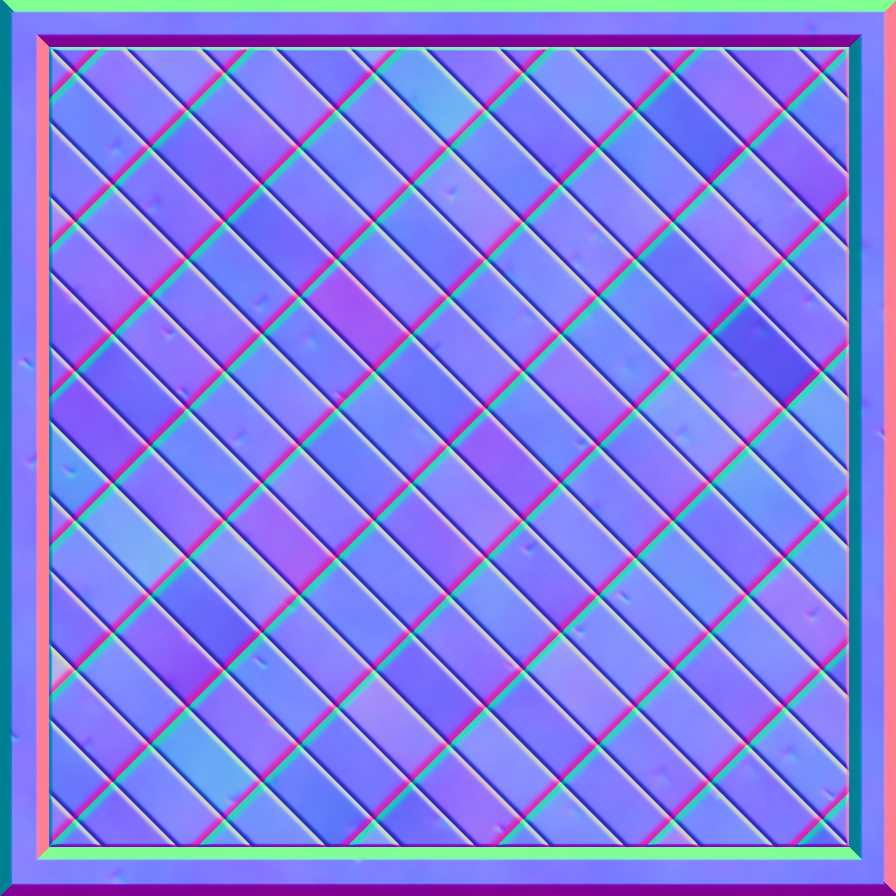
A WebGL 1 fragment shader for this texture map:

```glsl
precision highp float;
// Draws a tangent-space normal map of a framed panel of diagonal tiles.
uniform vec2 u_resolution;

// Layout, in canvas units
const vec2 PANEL_CENTER = vec2(0.5013, 0.5010);
const float PANEL_HALF = 0.4468;
const vec2 TILE_COUNT = vec2(6.0, 12.0);
const vec2 TILE_SHIFT = vec2(0.0013, -0.0030);
const float LONG_GROOVE = 0.0054;
const float SHORT_GROOVE = 0.0033;
const float OUTER_BEVEL = 0.0145;
const float INNER_BEVEL = 0.0150;
const float PANEL_LIP = 0.0050;

// Surface slopes
const float GROOVE_SLOPE = 2.9;
const float BEVEL_SLOPE = 7.0;
const float LIP_SLOPE = 2.4;
const float TILE_TILT = 0.34;
const float DENT_SLOPE = 0.75;
const float GRAIN_SLOPE = 0.022;
const float DENT_CELLS = 15.0;
const float DENT_CHANCE = 0.34;

vec2 hash2(vec2 p) {
  vec2 k = vec2(dot(p, vec2(127.1, 311.7)), dot(p, vec2(269.5, 183.3)));
  return fract(sin(k) * 43758.5453);
}

// Lean toward a groove: reverses at its middle and fades to both sides
float grooveLean(float d, float width) {
  float soft = max(0.0011, 0.7 / u_resolution.y);
  float t = d / width;
  float shoulder = 0.10 * exp(-abs(t) * 0.6);
  return -clamp(d / soft, -1.0, 1.0) * (GROOVE_SLOPE * exp(-t * t) + shoulder);
}

// Small scattered dents, one candidate in each jittered cell
vec2 dents(vec2 p) {
  vec2 g = p * DENT_CELLS;
  vec2 id = floor(g);
  vec2 lean = vec2(0.0);
  for (int j = -1; j <= 1; j++) {
    for (int i = -1; i <= 1; i++) {
      vec2 cell = id + vec2(float(i), float(j));
      vec2 rnd = hash2(cell + 41.0);
      vec2 d = g - cell - hash2(cell + 7.0);
      d += 0.04 * sin(d.yx * 19.0 + rnd * 6.3);
      d.x *= 0.65 + 0.5 * rnd.y;
      float size = mix(0.06, 0.19, rnd.y * rnd.y);
      vec2 t = d / size;
      lean -= step(rnd.x, DENT_CHANCE) * t * exp(-dot(t, t)) * (1.2 - rnd.y);
    }
  }
  return lean * DENT_SLOPE;
}

// Broad unevenness and fine grain from layered sines
vec2 unevenness(vec2 p) {
  vec2 lean = vec2(0.0);
  vec2 q = p * 24.0;
  float amount = 0.045;
  for (int i = 0; i < 4; i++) {
    lean += amount * sin(q + 1.7 * sin(q.yx * 0.73 + float(i)));
    q = mat2(0.8, 0.6, -0.6, 0.8) * q * 2.1 + 3.1;
    amount *= 0.55;
  }
  return lean + GRAIN_SLOPE * (hash2(floor(p * 384.0)) - 0.5);
}

// Diagonal tiles with their own tilt, cut by two sets of grooves
vec2 tiles(vec2 p) {
  vec2 grid = (vec2(p.x - p.y, p.x + p.y) + TILE_SHIFT) * TILE_COUNT;
  vec2 cell = floor(grid);
  vec2 local = fract(grid);
  vec2 d = (fract(grid + 0.5) - 0.5) / (TILE_COUNT * sqrt(2.0));
  vec2 rnd = hash2(cell + 3.0) * 2.0 - 1.0;
  vec2 pick = hash2(cell + 19.0);
  float strength = 0.35 + 1.1 * pick.x * pick.x * pick.x;
  float along = mix(0.7, 1.3, pick.y > 0.5 ? local.x : 1.0 - local.x);
  vec2 lean = rnd * TILE_TILT * strength * along;
  lean += 0.06 * (local.x - 0.5) * vec2(1.0, -1.0);
  lean += grooveLean(d.x, LONG_GROOVE) * vec2(0.7071, -0.7071);
  lean += grooveLean(d.y, SHORT_GROOVE) * vec2(0.7071, 0.7071);
  return lean;
}

void main() {
  vec2 p = gl_FragCoord.xy / u_resolution;
  float px = 1.0 / u_resolution.y;

  // Mitred square distances and the outward direction of the nearest side
  vec2 q = p - PANEL_CENTER;
  vec2 side = abs(q.x) > abs(q.y) ? vec2(sign(q.x), 0.0) : vec2(0.0, sign(q.y));
  float edge = max(abs(q.x), abs(q.y)) - PANEL_HALF;
  vec2 m = abs(p - 0.5);
  float rim = 0.5 - max(m.x, m.y);

  // Panel surface with a thin lip dropping to the frame
  float lip = smoothstep(-PANEL_LIP, -0.001, edge);
  vec2 panel = tiles(p) * (1.0 - 0.6 * lip) + side * lip * LIP_SLOPE;

  // Frame with outer and inner bevels
  float outer = 1.0 - smoothstep(OUTER_BEVEL * 0.55, OUTER_BEVEL, rim);
  float inner = 1.0 - smoothstep(INNER_BEVEL * 0.50, INNER_BEVEL, edge);
  vec2 frame = side * (outer - inner) * BEVEL_SLOPE;

  vec2 lean = mix(panel, frame, smoothstep(-px, px, edge));
  lean += dents(p) + unevenness(p);
  vec3 normal = normalize(vec3(lean, 1.0));
  gl_FragColor = vec4(normal * 0.5 + 0.5, 1.0);
}
```
